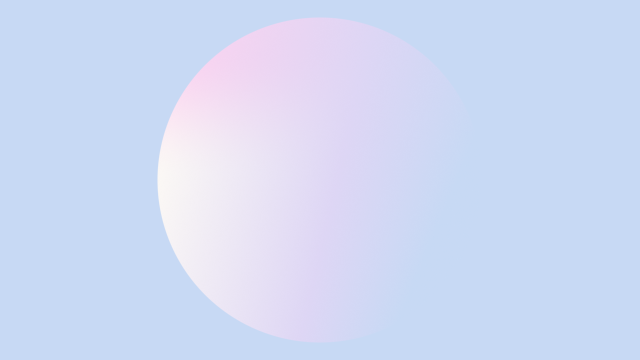
A Shadertoy shader for this background:

```glsl
const vec3 SKY = vec3(0.780, 0.851, 0.957);
const vec3 LAVENDER = vec3(0.869, 0.839, 0.959);
const vec3 CREAM = vec3(0.982, 0.970, 0.960);
const vec3 PINK = vec3(0.980, 0.829, 0.942);

const float DISC_RADIUS = 0.4514;
const float CREAM_REACH = 0.49;

// Horizontal position of a slanted line at height y
float slantedLine(float y, float offset, float slope) {
    return offset + slope * y;
}

// Antialiased coverage of a centred disc
float discMask(vec2 p, float radius, float pixel) {
    return 1.0 - smoothstep(-0.75 * pixel, 0.75 * pixel, length(p) - radius);
}

// Warm left side, lavender ridge, then a fade into the sky
vec3 discColor(vec2 p) {
    float ridge = slantedLine(p.y, 0.046, 0.225);
    float fadeEnd = slantedLine(p.y, 0.382, 0.42);
    float warmth = clamp((ridge - p.x) / CREAM_REACH, 0.0, 1.0);
    float coolness = clamp((p.x - ridge) / (fadeEnd - ridge), 0.0, 1.0);

    vec3 warm = mix(CREAM, PINK, smoothstep(0.0, 0.36, p.y));
    return mix(mix(LAVENDER, warm, warmth), SKY, coolness);
}

// Triangular-free hash noise in 0..1, used to dither the gradients
float hash(vec2 p) {
    vec3 q = fract(vec3(p.xyx) * 0.1031);
    q += dot(q, q.yzx + 33.33);
    return fract((q.x + q.y) * q.z);
}

void mainImage(out vec4 fragColor, in vec2 fragCoord) {
    // Centred coordinates in units of canvas height
    vec2 p = (fragCoord - 0.5 * iResolution.xy) / iResolution.y;
    float mask = discMask(p, DISC_RADIUS, 1.0 / iResolution.y);

    vec3 color = mix(SKY, discColor(p), mask);
    color += mask * (hash(fragCoord) - 0.5) / 255.0;
    fragColor = vec4(color, 1.0);
}
```
